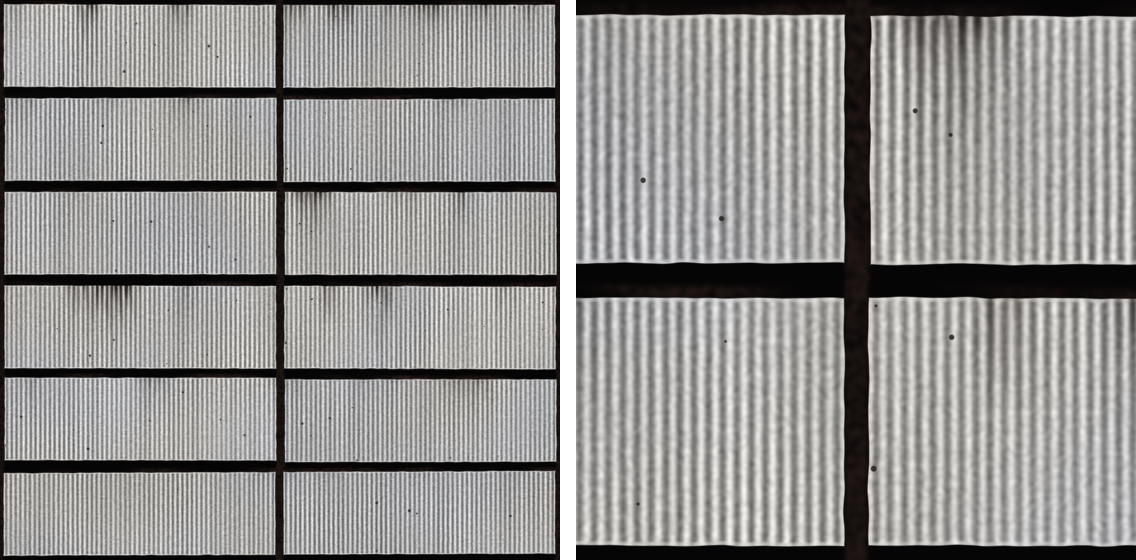
Left: the whole. Right: its middle third, enlarged.
This texture is drawn by a WebGL 1 fragment shader. Its source:

```glsl
precision highp float;
uniform vec2 u_resolution;

const vec2 GRID = vec2(2.0, 6.0);
const vec2 TILE_HALF = vec2(0.2425, 0.0738);
const float RIBS = 57.0;
const float TAU = 6.2831853;

const vec3 GLAZE = vec3(0.995, 0.998, 1.01);
const vec3 WARM_TINT = vec3(1.02, 1.0, 0.96);
const vec3 GRIME = vec3(0.13, 0.11, 0.10);
const vec3 SHADOW = vec3(0.025, 0.02, 0.02);
const vec3 MORTAR = vec3(0.17, 0.12, 0.105);

vec2 hash2(vec2 p) {
  vec3 q = fract(p.xyx * vec3(0.1031, 0.1030, 0.0973));
  q += dot(q, q.yzx + 33.33);
  return fract((q.xx + q.yz) * q.zy);
}

float cornerSlope(vec2 cell, vec2 corner, vec2 f) {
  return dot(hash2(cell + corner) * 2.0 - 1.0, f - corner);
}

float gradientNoise(vec2 p) {
  vec2 cell = floor(p);
  vec2 f = p - cell;
  vec2 w = f * f * f * (f * (f * 6.0 - 15.0) + 10.0);
  float low = mix(cornerSlope(cell, vec2(0.0), f), cornerSlope(cell, vec2(1.0, 0.0), f), w.x);
  float high = mix(cornerSlope(cell, vec2(0.0, 1.0), f), cornerSlope(cell, vec2(1.0), f), w.x);
  return mix(low, high, w.y);
}

float boxDistance(vec2 p, vec2 halfSize) {
  vec2 d = abs(p) - halfSize;
  return length(max(d, 0.0)) + min(max(d.x, d.y), 0.0);
}

// Position across the ribs: whole numbers are crests, halves are grooves
float ribCoordinate(float x) {
  return (x / (2.0 * TILE_HALF.x) + 0.5) * RIBS;
}

// Sparse round pits, one candidate per scatter cell
float pitMask(vec2 uv, float density, float pixel) {
  vec2 cell = floor(uv * density);
  vec2 chance = hash2(cell + 71.0);
  vec2 centre = (cell + 0.2 + 0.6 * hash2(cell + 13.0)) / density;
  float radius = mix(0.0007, 0.0024, chance.y * chance.y);
  float spot = 1.0 - smoothstep(radius - pixel, radius + pixel, length(uv - centre));
  return spot * step(chance.x, 0.045);
}

// Dirt running down from the top edge, settling in the grooves
float grimeMask(vec2 p, float groove, vec2 seed) {
  float depth = max(TILE_HALF.y - p.y, 0.0);
  float patchArea = smoothstep(-0.02, 0.4, gradientNoise(vec2(p.x * 13.0 + seed.x * 40.0, seed.y * 50.0)));
  float streak = 0.5 + gradientNoise(vec2(p.x * 150.0, p.y * 18.0 + seed.x * 60.0));
  float runLength = mix(0.012, 0.045, seed.y);
  float strength = mix(0.35, 1.4, seed.x * seed.x);
  return clamp(strength * patchArea * streak * exp(-depth / runLength) * (0.45 + groove), 0.0, 0.9);
}

vec3 jointColour(vec2 uv, vec2 p) {
  float grit = gradientNoise(uv * 170.0) + 0.6 * gradientNoise(uv * 45.0);
  float upright = smoothstep(-0.002, 0.003, abs(p.x) - TILE_HALF.x);
  float ledge = 1.0 - smoothstep(0.001, 0.007, abs(p.y - TILE_HALF.y - 0.003));
  ledge *= smoothstep(-0.15, 0.3, gradientNoise(uv * vec2(9.0, 30.0)));
  float exposed = max(upright * 0.55, ledge * 0.6);
  return mix(SHADOW, MORTAR, clamp(exposed * (0.85 + grit), 0.0, 1.0));
}

vec3 tileColour(vec2 uv, vec2 p, float inset, vec2 seed, float pixel) {
  // Rounded vertical ribs, softened when too fine to resolve
  float rib = ribCoordinate(p.x + 0.0004 * gradientNoise(uv * 35.0));
  float crest = cos(TAU * rib);
  float ribsPerPixel = RIBS * pixel / (2.0 * TILE_HALF.x);
  float contrast = 0.175 * (1.0 - smoothstep(0.3, 0.6, ribsPerPixel));
  contrast *= 1.0 + 0.6 * gradientNoise(uv * vec2(11.0, 7.0));
  float ribTone = hash2(vec2(floor(rib + 0.5), floor(seed.x * 90.0))).x - 0.5;

  // Glaze tone, broad mottling and fine grain
  float grain = gradientNoise(uv * 260.0) + 0.6 * gradientNoise(uv * 130.0);
  float mottle = gradientNoise(uv * 6.0 + seed * 9.0);
  float tone = 0.665 + contrast * crest + 0.05 * ribTone;
  tone += 0.11 * grain + 0.05 * mottle + 0.035 * (seed.y - 0.5);

  // Bright worn rim
  float rim = 1.0 - smoothstep(0.001, 0.0035, inset);
  tone = mix(tone, 0.83 + 0.15 * grain, rim * 0.65);

  float warmth = smoothstep(-0.2, 0.5, gradientNoise(uv * 5.0 + 20.0) + 0.3 * seed.x);
  vec3 colour = tone * mix(GLAZE, WARM_TINT, warmth * 0.7);
  float groove = 0.5 - 0.5 * crest;
  colour = mix(colour, GRIME, grimeMask(p, groove, seed));
  return mix(colour, GRIME, 0.85 * pitMask(uv, 42.0, pixel));
}

void main() {
  vec2 uv = gl_FragCoord.xy / u_resolution;
  float pixel = 1.0 / min(u_resolution.x, u_resolution.y);

  // Tile cell with slight misplacement and tilt
  vec2 cell = floor(uv * GRID);
  vec2 seed = hash2(cell + 5.0);
  vec2 p = uv - (cell + 0.5) / GRID;
  p -= (hash2(cell + 29.0) - 0.5) * vec2(0.003, 0.004);
  p.y += p.x * (seed.y - 0.5) * 0.008;

  float wobble = 0.0012 * gradientNoise(uv * 60.0);
  float distanceToTile = boxDistance(p, TILE_HALF) + wobble;
  float coverage = 1.0 - smoothstep(-pixel, pixel, distanceToTile);

  vec3 tile = tileColour(uv, p, -distanceToTile, seed, pixel);
  gl_FragColor = vec4(mix(jointColour(uv, p), tile, coverage), 1.0);
}
```
